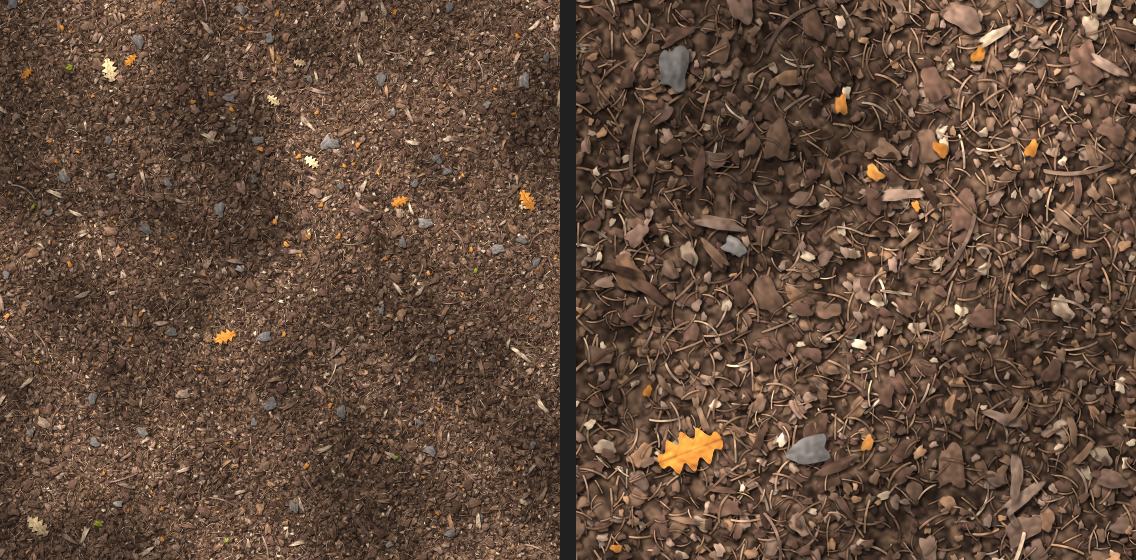
Left, the full canvas; right, a detail of the centre.
This texture is drawn by a Shadertoy shader. Its source:

```glsl
// Forest floor: dark soil strewn with bark chips, fibres, twigs, stones and a few dry oak leaves.

const vec3 PEAT   = vec3(0.27, 0.20, 0.16);
const vec3 UMBER  = vec3(0.39, 0.29, 0.24);
const vec3 BARK   = vec3(0.49, 0.38, 0.30);
const vec3 DUST   = vec3(0.58, 0.47, 0.40);
const vec3 OCHRE  = vec3(0.65, 0.49, 0.36);
const vec3 STRAW  = vec3(0.76, 0.66, 0.55);
const vec3 CREAM  = vec3(0.84, 0.73, 0.54);
const vec3 AMBER  = vec3(0.80, 0.50, 0.20);
const vec3 SLATE  = vec3(0.43, 0.42, 0.41);
const vec3 MOSS   = vec3(0.52, 0.56, 0.14);
const float EXPOSURE = 1.13;
const float SHADOW_DEPTH = 0.5;
const float PATCH_SCALE = 5.0;
const int CHIP = 0;
const int STICK = 1;
const int LEAF = 2;
const float TAU = 6.2831853;

vec3 hash3(vec2 p) {
    vec3 q = fract(p.xyx * vec3(0.1031, 0.1030, 0.0973));
    q += dot(q, q.yxz + 33.33);
    return fract((q.xxy + q.yzz) * q.zyx);
}

float noise(vec2 p) {
    vec2 i = floor(p), f = fract(p);
    f = f * f * (3.0 - 2.0 * f);
    vec2 e = vec2(0.0, 1.0);
    return mix(mix(hash3(i).x, hash3(i + e.yx).x, f.x),
               mix(hash3(i + e.xy).x, hash3(i + e.yy).x, f.x), f.y);
}

float fbm(vec2 p) {
    float sum = 0.0, amp = 0.5;
    for (int i = 0; i < 4; i++) {
        sum += amp * noise(p);
        p = mat2(1.6, 1.2, -1.2, 1.6) * p + 17.3;
        amp *= 0.5;
    }
    return sum / 0.9375;
}

// Earth colour for a random number, weighted by how common each one is
vec3 earthColour(float h) {
    vec3 c = PEAT;
    c = mix(c, UMBER, step(0.14, h));
    c = mix(c, BARK,  step(0.45, h));
    c = mix(c, DUST,  step(0.72, h));
    c = mix(c, OCHRE, step(0.89, h));
    return mix(c, STRAW, step(0.95, h));
}

// Signed distance to a piece lying along the x axis
float pieceDistance(int kind, vec2 p, vec2 halfSize, vec3 rnd) {
    if (kind == STICK) {
        p.y += (rnd.z - 0.5) * 0.6 * p.x * p.x / halfSize.x;
        return length(vec2(max(abs(p.x) - halfSize.x, 0.0), p.y)) - halfSize.y;
    }
    vec2 q = p / halfSize;
    if (kind == LEAF) {
        float outline = sqrt(max(1.0 - q.x * q.x, 0.0)) * (0.74 + 0.26 * cos(q.x * 13.0 + abs(q.y)));
        return max(abs(q.y) - outline, abs(q.x) - 1.0) * halfSize.y * 0.7;
    }
    float angle = atan(q.y, q.x);
    float radius = mix(length(q), max(abs(q.x), abs(q.y)), rnd.x * 0.8);
    radius += 0.13 * sin(3.0 * angle + TAU * rnd.y) + 0.07 * sin(5.0 * angle + TAU * rnd.z);
    return (radius - 1.0) * halfSize.y;
}

// Lays one randomly turned piece per grid cell over the ground; tint.a blends towards tint.rgb
void scatter(inout vec3 ground, vec2 uv, int kind, float cells, float density,
             vec2 size, vec4 tint, float seed) {
    float edge = 0.7 / min(iResolution.x, iResolution.y);
    vec2 grid = uv * cells + seed * 0.37;
    for (int j = -1; j <= 1; j++)
    for (int i = -1; i <= 1; i++) {
        vec2 cell = floor(grid) + vec2(i, j);
        vec3 place = hash3(cell + seed * 13.7);
        if (place.z > density) continue;
        vec3 rnd = hash3(cell + seed * 7.1 + 91.0);
        vec2 halfSize = size * mix(0.6, 1.2, rnd.y * rnd.y);
        vec2 p = (grid - cell - place.xy) / cells;
        if (length(p) > halfSize.x * 1.3 + 0.003) continue;

        float c = cos(TAU * rnd.x), s = sin(TAU * rnd.x);
        mat2 turn = mat2(c, -s, s, c);
        vec2 q = turn * p;
        vec3 form = fract(rnd.yzx * 7.31);
        float d = pieceDistance(kind, q, halfSize, form);
        vec2 fall = vec2(0.35, -0.45) * min(halfSize.y, 0.004);
        float under = pieceDistance(kind, turn * (p - fall), halfSize, form);
        ground *= 1.0 - SHADOW_DEPTH * smoothstep(0.0016, -0.0008, under);

        // Surface: lit upper left side, grain along the length, veins on leaves
        vec3 colour = mix(earthColour(rnd.z), tint.rgb, tint.a) * mix(0.9, 1.1, form.x);
        colour *= 1.0 + 0.13 * clamp(dot(p, vec2(-0.6, 0.8)) / halfSize.y, -1.0, 1.0);
        colour *= 0.84 + 0.32 * noise(q * vec2(160.0, 420.0) + cell * 3.0);
        if (kind == LEAF) {
            float vein = smoothstep(0.0012, 0.0, abs(q.y));
            vein += 0.4 * smoothstep(0.75, 1.0, cos((q.x - abs(q.y)) / halfSize.x * 13.0));
            colour *= 1.0 - 0.16 * vein;
        }
        ground = mix(ground, colour, smoothstep(edge, -edge, d));
    }
}

void mainImage(out vec4 fragColor, in vec2 fragCoord) {
    vec2 uv = fragCoord / min(iResolution.x, iResolution.y);
    float damp = fbm(uv * PATCH_SCALE + 4.0);

    // Crumbly soil
    float crumb = 0.6 * noise(uv * 150.0) + 0.4 * noise(uv * 330.0 + 9.0);
    vec3 col = mix(PEAT * 0.6, BARK, smoothstep(0.1, 0.95, crumb));

    // Litter, from fine to coarse
    vec4 plain = vec4(0.0);
    vec4 dry = vec4(OCHRE, 0.4);
    float cover = mix(0.45, 1.0, smoothstep(0.3, 0.6, damp));
    scatter(col, uv, CHIP, 130.0, 0.75 * cover, vec2(0.0038, 0.0025), plain, 1.0);
    scatter(col, uv, STICK, 85.0, 0.8, vec2(0.0075, 0.0007), plain, 2.0);
    scatter(col, uv, CHIP, 75.0, 0.5 * cover, vec2(0.0068, 0.0042), vec4(UMBER, 0.3), 3.0);
    scatter(col, uv, STICK, 100.0, 0.75 * cover, vec2(0.0065, 0.0006), dry, 4.0);
    scatter(col, uv, CHIP, 115.0, 0.35, vec2(0.0036, 0.0023), plain, 5.0);
    scatter(col, uv, CHIP, 34.0, 0.32, vec2(0.0105, 0.0066), vec4(UMBER, 0.45), 6.0);
    scatter(col, uv, STICK, 80.0, 0.55 * cover, vec2(0.0085, 0.0006), dry, 7.0);
    scatter(col, uv, CHIP, 32.0, 0.22, vec2(0.0120, 0.0032), plain, 8.0);

    // Rare pieces: stones, seeds, twigs, green bits and leaves
    scatter(col, uv, CHIP, 18.0, 0.13, vec2(0.0110, 0.0075), vec4(SLATE, 0.8), 9.0);
    scatter(col, uv, CHIP, 28.0, 0.12, vec2(0.0048, 0.0030), vec4(AMBER, 0.8), 10.0);
    scatter(col, uv, STICK, 15.0, 0.26, vec2(0.0220, 0.0014), vec4(DUST, 0.5), 11.0);
    scatter(col, uv, CHIP, 20.0, 0.12, vec2(0.0120, 0.0036), vec4(STRAW, 0.8), 12.0);
    scatter(col, uv, CHIP, 10.0, 0.08, vec2(0.0070, 0.0045), vec4(MOSS, 0.85), 13.0);
    scatter(col, uv, LEAF, 8.0, 0.20, vec2(0.0190, 0.0125), vec4(CREAM, 0.85), 14.0);
    scatter(col, uv, LEAF, 7.0, 0.14, vec2(0.0210, 0.0130), vec4(AMBER, 0.9), 15.0);

    // Damp patches and fine grit
    col *= mix(0.74, 1.22, smoothstep(0.25, 0.75, damp));
    col *= 0.88 + 0.24 * noise(uv * 380.0 + 31.0);
    fragColor = vec4(col * EXPOSURE, 1.0);
}
```
